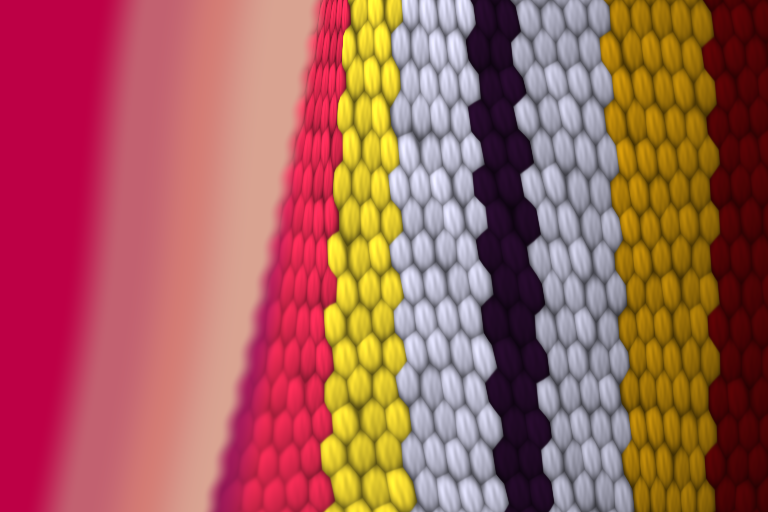
Give the GLSL for this texture, as a WebGL 1 fragment shader.

```glsl
precision highp float;
// Woven strap of striped, bead-like yarn stitches before a soft blurred backdrop.

uniform vec2 u_resolution;

#define ROWS 15.0
#define STAGGER 0.5
#define LEAN 0.13
#define BEAD_SHAPE vec2(2.8, 1.75)
#define SHARPNESS 19.0
#define GROOVE_SHADE 0.4
#define FIBRE 0.028
#define TONE_VARIATION 0.18
#define MAGENTA vec3(0.74, 0.0, 0.27)
#define PINK vec3(0.95, 0.17, 0.33)
#define YELLOW vec3(1.0, 0.89, 0.2)
#define WHITE vec3(0.81, 0.81, 0.9)

float hash(vec2 p) {
  return fract(sin(dot(p, vec2(12.99, 78.23))) * 4375.85);
}

// Curved stripe boundary through its top, middle and bottom positions.
float edge(float top, float middle, float bottom, float t) {
  float bow = middle - 0.5 * (top + bottom);
  return mix(top, bottom, t) + 4.0 * t * (1.0 - t) * bow;
}

float span(float x, float left, float right) {
  return clamp((x - left) / (right - left), 0.0, 1.0);
}

// Yarn colour of a stitch column, counted from the left edge.
vec3 yarnColor(float column) {
  vec3 c = PINK;
  c = mix(c, YELLOW, step(5.0, column));
  c = mix(c, WHITE, step(8.0, column));
  c = mix(c, vec3(0.14, 0.04, 0.16), step(12.0, column));
  c = mix(c, WHITE * 0.88, step(14.0, column));
  c = mix(c, vec3(0.76, 0.55, 0.04), step(18.0, column));
  return mix(c, vec3(0.42, 0.015, 0.025), step(23.0, column));
}

// Out-of-focus slanting bands behind the strap.
vec3 backdrop(float x, float t) {
  float q = x + 0.1 * t + 0.006 * sin(6.0 * t + 1.0);
  vec3 c = mix(MAGENTA, vec3(0.76, 0.38, 0.44), smoothstep(0.135, 0.2, q));
  c = mix(c, vec3(0.85, 0.64, 0.57), smoothstep(0.22, 0.37, q));
  float streak = (q - 0.288) / 0.035;
  return mix(c, vec3(0.86, 0.48, 0.42), 0.5 * exp(-streak * streak));
}

// Blends interlocking oval stitches by height, softly where out of focus.
vec3 weave(vec2 p, float blur) {
  vec2 base = floor(p);
  float sharpness = mix(SHARPNESS, 5.0, blur);
  vec3 colorSum = vec3(0.0);
  float weightSum = 0.0;
  for (int j = -1; j <= 1; j++) {
    float row = base.y + float(j);
    float shift = STAGGER * (mod(row, 2.0) - 0.5);
    for (int i = -1; i <= 1; i++) {
      float column = floor(p.x + shift) + float(i);
      float rnd = hash(vec2(column, row));
      vec2 d = p - vec2(column + 0.5 - shift, row + 0.5);
      d += 0.2 * (vec2(rnd, hash(vec2(row, column + 7.0))) - 0.5);
      d.x += (LEAN + 0.2 * (rnd - 0.5)) * d.y;
      float h = 1.0 - dot(BEAD_SHAPE, d * d);

      // Rounded light, twisted fibres and the seam between two plies
      float shade = mix(GROOVE_SHADE, 1.0, smoothstep(-0.05, 0.85, h));
      shade = mix(shade, 0.7 + 0.28 * shade, blur);
      float fibres = sin(19.0 * d.x + 5.0 * d.y + 6.3 * rnd)
                   + 0.6 * sin(27.0 * d.x - 8.0 * d.y + 9.0 * rnd);
      float seam = exp(-90.0 * d.x * d.x);
      shade *= 1.0 + (1.0 - blur) * (FIBRE * fibres - 0.08 * seam);
      shade *= 1.0 + dot(d, vec2(-0.18, 0.25));
      shade *= 1.0 + TONE_VARIATION * (1.0 - 0.7 * blur) * (rnd - 0.5);

      float weight = exp(sharpness * (h - 1.0));
      colorSum += weight * shade * yarnColor(column);
      weightSum += weight;
    }
  }
  return colorSum / weightSum;
}

void main() {
  vec2 uv = gl_FragCoord.xy / u_resolution;
  float x = uv.x;
  float t = 1.0 - uv.y;

  // Stripe boundaries, left to right
  float e0 = edge(0.417, 0.352, 0.273, t);
  float e1 = edge(0.453, 0.432, 0.425, t);
  float e2 = edge(0.518, 0.516, 0.536, t);
  float e3 = edge(0.612, 0.629, 0.655, t);
  float e4 = edge(0.664, 0.697, 0.716, t);
  float e5 = edge(0.784, 0.805, 0.82, t);
  float e6 = edge(0.919, 0.93, 0.922, t);

  // Stitch columns per stripe
  float s = 5.0 * span(x, e0, e1) + 3.0 * span(x, e1, e2)
          + 4.0 * span(x, e2, e3) + 2.0 * span(x, e3, e4)
          + 4.0 * span(x, e4, e5) + 5.0 * span(x, e5, e6)
          + 4.0 * span(x, e6, e6 + 0.11);
  float r = uv.y * ROWS + 0.12 * sin(9.0 * x) + 0.1 * sin(21.0 * x + 8.0 * t);

  float blur = 0.95 * (1.0 - smoothstep(0.36, 0.47, x))
             + 0.5 * smoothstep(0.82, 1.0, x);
  vec3 strap = weave(vec2(s, r), blur);

  // Purple selvedge on the lower left, shade toward the right
  float selvedge = (1.0 - smoothstep(0.3, 1.9, s)) * smoothstep(0.2, 0.7, t);
  strap = mix(strap, vec3(0.6, 0.09, 0.38), 0.8 * selvedge);
  strap *= 1.0 - 0.25 * smoothstep(0.75, 1.0, x) - 0.08 * t * t;

  float border = e0 + 0.002 * sin(6.2832 * r);
  float cover = smoothstep(-0.013, 0.013, x - border);
  gl_FragColor = vec4(mix(backdrop(x, t), strap, cover), 1.0);
}
```
